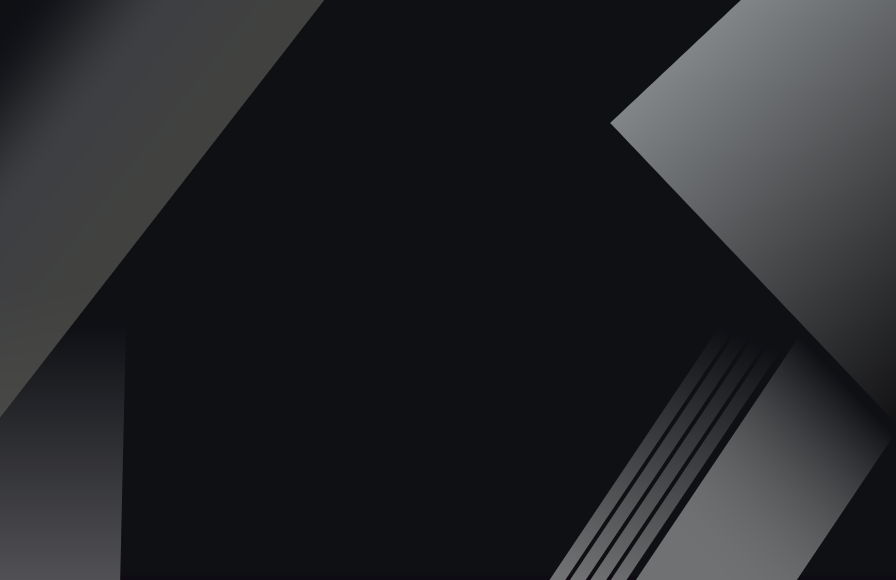
This background is drawn by a Shadertoy shader. Its source:

```glsl
// Dark backdrop with angular metallic panels in the corners and thin slanted bars.
// Each panel is an intersection of half planes, filled with a linear gradient
// that fades into the backdrop. Height is 1 unit; x is stretched to WIDTH.

#define WIDTH 1.536
#define BAR_COUNT 4
#define BAR_START 0.942
#define BAR_PERIOD 0.035
#define BAR_WIDTH 0.027
#define SLANT 0.667
#define BACKDROP vec3(0.059, 0.063, 0.080)
#define STEEL vec3(0.440, 0.443, 0.447)
#define SILVER vec3(0.510, 0.522, 0.533)

// Signed distance to the line a-b, positive on its left side.
float leftOf(vec2 p, vec2 a, vec2 b) {
    vec2 d = normalize(b - a);
    return d.x * (p.y - a.y) - d.y * (p.x - a.x);
}

// Antialiased coverage, full where the distance is positive.
float cover(float dist) {
    return clamp(dist * iResolution.y + 0.5, 0.0, 1.0);
}

float ramp(float from, float to, float x) {
    return clamp((x - from) / (to - from), 0.0, 1.0);
}

// Distance inside a slanted strip between two positions on the base line.
float strip(vec2 p, float left, float right) {
    float base = p.x - SLANT * p.y;
    return min(base - left, right - base) / length(vec2(1.0, SLANT));
}

void mainImage(out vec4 fragColor, in vec2 fragCoord) {
    vec2 p = fragCoord / iResolution.xy * vec2(WIDTH, 1.0);

    // Backdrop with a faint violet base line
    vec3 color = mix(BACKDROP, vec3(0.060, 0.045, 0.080), cover(0.008 - p.y));

    // Lower left pillar, fading upward
    float pillar = cover(leftOf(p, vec2(0.206, 0.0), vec2(0.216, 0.44)));
    vec3 pillarColor = mix(BACKDROP, vec3(0.315, 0.315, 0.333), ramp(0.44, 0.0, p.y));
    color = mix(color, pillarColor, pillar * step(p.y, 0.44));

    // Upper left band, fading into the corner
    float bandDepth = leftOf(p, vec2(0.0, 0.28), vec2(0.556, 1.0));
    vec3 bandColor = mix(vec3(0.256, 0.256, 0.250), vec3(0.243, 0.247, 0.262),
                         ramp(0.03, 0.20, bandDepth));
    bandColor += 0.03 * ramp(0.5, 0.25, p.y);
    bandColor = mix(bandColor, BACKDROP, smoothstep(0.20, 0.41, bandDepth));
    color = mix(color, bandColor, cover(bandDepth));

    // Thin slanted bars, brighter toward the bottom
    float barFade = ramp(0.0, 0.53, 0.44 - p.y - 0.4 * (p.x - 1.224));
    vec3 barColor = mix(BACKDROP, STEEL, barFade);
    for (int i = 0; i < BAR_COUNT; i++) {
        float left = BAR_START + float(i) * BAR_PERIOD;
        float bar = cover(strip(p, left, left + BAR_WIDTH));
        color = mix(color, barColor, bar * step(0.001, barFade));
    }

    // Lower right beam, fading toward its diagonal top
    float beamDepth = leftOf(p, vec2(1.53, 0.254), vec2(1.37, 0.42));
    float beamFade = 1.0 - ramp(0.40, 0.0, beamDepth) * ramp(0.40, 0.0, beamDepth);
    float beam = cover(min(strip(p, 1.09, 1.366), beamDepth));
    color = mix(color, mix(BACKDROP, STEEL, beamFade), beam);

    // Upper right wedge, lit from its upper left edge
    vec2 tip = vec2(1.046, 0.788);
    float upperEdge = leftOf(p, vec2(1.27, 1.0), tip);
    float lowerEdge = leftOf(p, tip, vec2(1.536, 0.27));
    vec3 wedgeColor = mix(SILVER, vec3(0.070, 0.070, 0.076), ramp(0.0, 0.71, upperEdge));
    color = mix(color, wedgeColor, cover(min(upperEdge, lowerEdge)));

    fragColor = vec4(color, 1.0);
}
```
